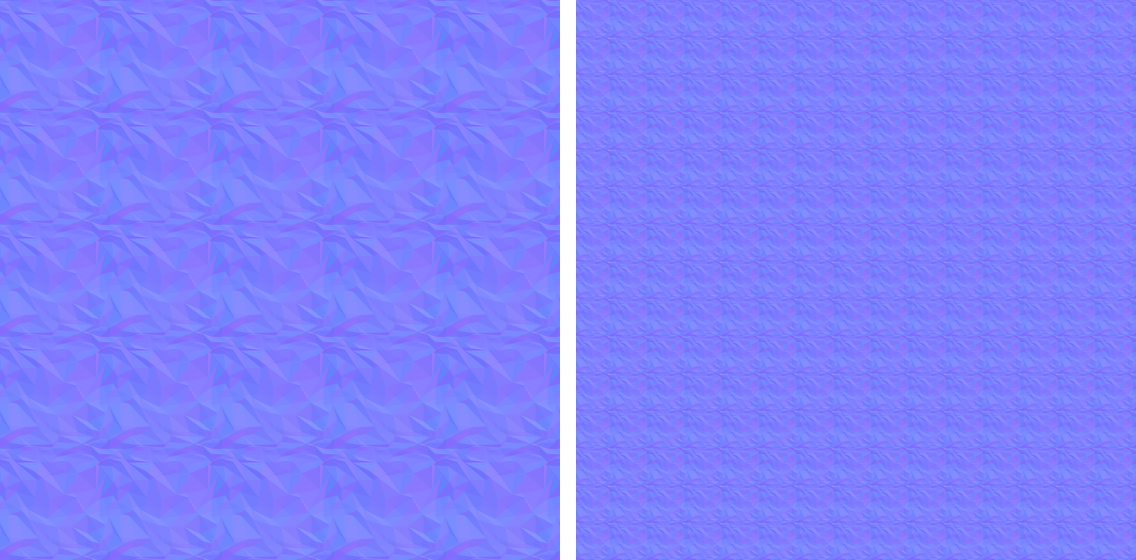
Left, the tile; right, the same tile 3 across and 3 down.
Reproduce this texture map procedurally as a Shadertoy shader.

```glsl
const float TAU = 6.2831853;
const float REPEATS = 5.0;                // tiles across and down
const vec2 FINE_GRID = vec2(9.0, 11.0);   // mesh cells per tile
const vec2 COARSE_GRID = vec2(3.0, 4.0);
const float COARSE_SHARE = 0.6;           // strength of the broad folds
const vec2 PINCH = vec2(0.22, 0.5);       // crowding of facets at tile borders
const float BEND = 0.07;                  // sag of the folds in mid tile
const float BEND_SHIFT = 0.12;            // sideways offset of the sag
const float JITTER = 0.96;                // vertex scatter, in cells
const float FALLING_SHARE = 0.58;         // share of cells split down to the right
const float RELIEF = 0.25;                // extra height beside the tile border
const float RELIEF_CENTER = 0.92;
const vec2 SWELL = vec2(0.16, 0.13);      // one smooth wave per tile
const vec2 SWELL_CREST = vec2(0.25, -0.05);
const vec2 STEEPNESS = vec2(1.15, 0.95);  // slope gain across and up
const float MAX_TILT = 0.235;             // steepest facet
const float SOFTNESS = 8.0;               // slope at half the steepest tilt
const vec2 BASE_TILT = vec2(-0.008, 0.0);

vec3 hash33(vec3 p) {
    p = fract(p * vec3(0.1031, 0.1030, 0.0973));
    p += dot(p, p.yxz + 33.33);
    return fract((p.xxy + p.yxx) * p.zyx);
}

float cross2(vec2 a, vec2 b) {
    return a.x * b.y - a.y * b.x;
}

// Periodic warp that pinches the mesh at the borders and bends its rows
vec2 warp(vec2 q) {
    float middle = 0.5 - 0.5 * cos(TAU * q.y);
    vec2 sag = vec2(0.0, BEND * cos(TAU * (q.x - BEND_SHIFT)) * middle);
    return q - PINCH * sin(TAU * q) / TAU + sag;
}

vec2 unwarp(vec2 p) {
    vec2 q = p;
    for (int i = 0; i < 10; i++) q = p - (warp(q) - q);
    return q;
}

// Scattered mesh vertex: position in xy, height in z
vec3 vertex(vec2 id, vec2 grid, float seed) {
    vec3 h = hash33(vec3(mod(id, grid), seed));
    vec2 place = warp((id + JITTER * (h.xy - 0.5)) / grid);
    float relief = 1.0 + RELIEF * cos(TAU * (place.x - RELIEF_CENTER));
    float swell = dot(SWELL, cos(TAU * (place - SWELL_CREST)));
    return vec3(place, (h.z - 0.5) * relief + swell);
}

float edgeDistance(vec2 p, vec2 a, vec2 b) {
    return cross2(b - a, p - a) / max(length(b - a), 1e-5);
}

// Tilt of one flat triangle in xy, its smoothed coverage of p in z
vec3 facet(vec2 p, vec3 a, vec3 b, vec3 c, float pixel) {
    vec3 u = b - a, v = c - a;
    float area = cross2(u.xy, v.xy);
    if (area < 1e-5) return vec3(0.0);
    float inside = min(edgeDistance(p, a.xy, b.xy),
                   min(edgeDistance(p, b.xy, c.xy), edgeDistance(p, c.xy, a.xy)));
    float cover = clamp(inside / pixel + 0.5, 0.0, 1.0);
    vec2 slope = vec2(u.z * v.y - v.z * u.y, v.z * u.x - u.z * v.x) / area;
    slope *= STEEPNESS;
    vec2 tilt = -slope * MAX_TILT / (SOFTNESS + length(slope));
    return vec3(tilt * cover, cover);
}

// Triangulated crumple, wrapping every unit
vec2 crumple(vec2 p, vec2 grid, float seed, float pixel) {
    vec2 home = floor(unwarp(p) * grid);
    vec3 sum = vec3(0.0);
    for (int y = -1; y <= 1; y++) {
        for (int x = -1; x <= 1; x++) {
            vec2 id = home + vec2(x, y);
            vec3 a = vertex(id, grid, seed);
            vec3 b = vertex(id + vec2(1.0, 0.0), grid, seed);
            vec3 c = vertex(id + vec2(1.0, 1.0), grid, seed);
            vec3 d = vertex(id + vec2(0.0, 1.0), grid, seed);
            float split = hash33(vec3(mod(id, grid), seed + 17.0)).x;
            if (split < FALLING_SHARE) {
                sum += facet(p, a, b, d, pixel) + facet(p, b, c, d, pixel);
            } else {
                sum += facet(p, a, b, c, pixel) + facet(p, a, c, d, pixel);
            }
        }
    }
    return sum.xy / max(sum.z, 1e-4);
}

void mainImage(out vec4 fragColor, in vec2 fragCoord) {
    vec2 p = fract(fragCoord / iResolution.xy * REPEATS);
    float pixel = REPEATS / iResolution.y;

    // Small shards over broad folds
    vec2 tilt = BASE_TILT + crumple(p, FINE_GRID, 5.0, pixel)
              + COARSE_SHARE * crumple(p, COARSE_GRID, 23.0, pixel);

    // Pack the unit normal into colour
    vec3 normal = vec3(tilt, sqrt(max(1.0 - dot(tilt, tilt), 0.0)));
    fragColor = vec4(0.5 + 0.5 * normal, 1.0);
}
```
